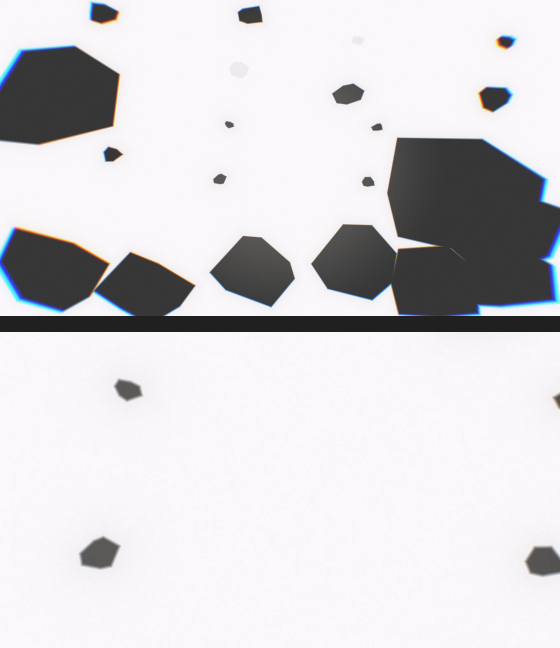
Top: the whole. Bottom: its middle third, enlarged.
This background is drawn by a WebGL 1 fragment shader. Its source:

```glsl
precision highp float;
// Dark angular shards bursting across a bright, overexposed backdrop.
// Large shards follow a squared arc around the lower frame, chips scatter above;
// lens blur and red/blue colour fringes grow towards the frame edges.

uniform vec2 u_resolution;

const vec3 BACKDROP = vec3(0.984, 0.973, 0.984);
const vec3 INK_CENTRE = vec3(0.355, 0.35, 0.345);
const vec3 INK_EDGE = vec3(0.215, 0.213, 0.213);
const float FRINGE = 0.014;           // colour separation at unit radius
const float BLUR_CENTRE = 0.0025;     // half-width of an edge, in canvas heights
const float BLUR_GROWTH = 0.005;
const float HALO_STRENGTH = 0.06;
const float HALO_SIZE = 0.018;
const float GRAIN = 0.008;

const int SHARDS = 9;
const int CHIPS = 16;
const int CORNERS = 7;
const vec2 ARC_SIZE = vec2(0.74, 0.44);
const vec2 ARC_ANGLES = vec2(2.85, 6.1);
const vec2 CHIP_FIELD_MIN = vec2(-0.8, -0.16);
const vec2 CHIP_FIELD_MAX = vec2(0.85, 0.46);
const vec2 STRETCH = vec2(1.15, 0.85);
const float TAU = 6.2831853;

float hash(vec2 p) {
    vec3 q = fract(p.xyx * 0.1031);
    q += dot(q, q.yzx + 33.33);
    return fract((q.x + q.y) * q.z);
}

// Corner of a unit shard, jittered in angle and reach.
vec2 corner(float id, float k) {
    k = mod(k, float(CORNERS));
    float angle = TAU * (k + 0.65 * hash(vec2(id, k + 3.0))) / float(CORNERS);
    float reach = mix(0.72, 1.16, hash(vec2(id + 47.0, k + 11.0)));
    return reach * STRETCH * vec2(cos(angle), sin(angle));
}

// Signed distance to the straight-edged outline of a unit shard.
float shardDistance(vec2 p, float id) {
    vec2 previous = corner(id, float(CORNERS - 1));
    float nearest = 1e3;
    float side = 1.0;
    for (int k = 0; k < CORNERS; k++) {
        vec2 current = corner(id, float(k));
        vec2 edge = previous - current;
        vec2 w = p - current;
        vec2 gap = w - edge * clamp(dot(w, edge) / dot(edge, edge), 0.0, 1.0);
        nearest = min(nearest, dot(gap, gap));
        bvec3 crossing = bvec3(p.y >= current.y, p.y < previous.y,
                               edge.x * w.y > edge.y * w.x);
        if (all(crossing) || all(not(crossing))) side = -side;
        previous = current;
    }
    return side * sqrt(nearest);
}

// Softened shard with a faint shadow around it.
float shardCover(vec2 p, vec2 centre, float radius, float id, float blur) {
    vec2 q = p - centre;
    if (length(q) > radius * 1.4 + 0.07) return 0.0;
    float d = shardDistance(q / radius, id) * radius;
    float body = 1.0 - smoothstep(-blur, blur, d);
    return max(body, HALO_STRENGTH * exp(-max(d, 0.0) / HALO_SIZE));
}

float coverage(vec2 p, float blur) {
    float cover = 0.0;

    // Large shards: biggest at both ends of the arc, alternately in and out.
    for (int i = 0; i < SHARDS; i++) {
        float id = float(i);
        float t = id / float(SHARDS - 1);
        float angle = mix(ARC_ANGLES.x, ARC_ANGLES.y, pow(t, 0.6));
        vec2 dir = vec2(cos(angle), sin(angle));
        vec2 centre = ARC_SIZE * sign(dir) * pow(abs(dir), vec2(0.7));
        centre *= 0.96 + 0.2 * cos((id - 1.0) * TAU / 5.0);
        float radius = mix(0.13, 0.21, pow(abs(2.0 * t - 1.0), 6.0)) + 0.03 * t;
        radius *= mix(0.92, 1.1, hash(vec2(id, 71.0)));
        cover = max(cover, shardCover(p, centre, radius, id, blur));
    }

    // Small chips: evenly spread, mostly tiny, a few nearly washed out.
    for (int i = 0; i < CHIPS; i++) {
        float id = float(i + SHARDS);
        vec2 spot = fract(id * vec2(0.7549, 0.5698) + 0.31);
        vec2 centre = mix(CHIP_FIELD_MIN, CHIP_FIELD_MAX, spot);
        float size = hash(vec2(id, 19.0));
        float radius = mix(0.012, 0.055, size * size);
        float opacity = hash(vec2(id, 83.0)) > 0.8 ? 0.08 : 1.0;
        cover = max(cover, opacity * shardCover(p, centre, radius, id, blur));
    }
    return cover;
}

void main() {
    vec2 p = (gl_FragCoord.xy - 0.5 * u_resolution) / u_resolution.y;
    float r2 = dot(p, p);
    float blur = max(BLUR_CENTRE + BLUR_GROWTH * r2, 0.75 / u_resolution.y);

    // Each channel is magnified slightly differently by the lens.
    float shift = FRINGE * r2;
    vec3 cover = vec3(coverage(p * (1.0 - shift), blur),
                      coverage(p, blur),
                      coverage(p * (1.0 + shift), blur));

    vec3 ink = mix(INK_CENTRE, INK_EDGE, smoothstep(0.2, 0.55, sqrt(r2)));
    vec3 colour = mix(BACKDROP, ink, cover);
    colour += GRAIN * (hash(floor(p * 288.0) + 500.0) - 0.5);
    gl_FragColor = vec4(colour, 1.0);
}
```
